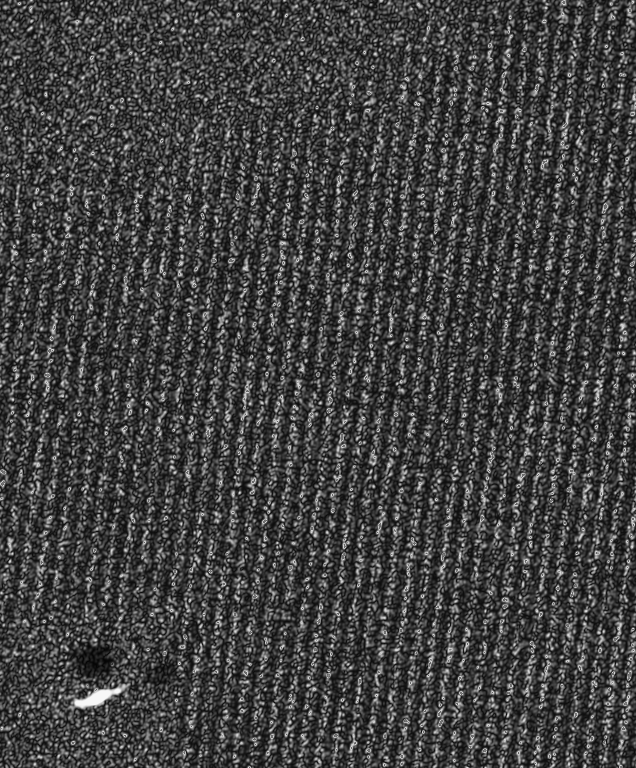
Reproduce this texture procedurally as a WebGL 2 fragment shader.

```glsl
#version 300 es
precision highp float;
// Grey radar-like speckle gathered into about 38 slanted furrows across.
// Grain is the strength of many overlapping wavelets; furrows scale its gain
// and fade at the upper left and in a lower-left patch with a pit and a glint.
uniform vec2 u_resolution;
out vec4 outColor;

float hash(vec2 p) {
  vec3 q = fract(vec3(p.xyx) * 0.1031);
  q += dot(q, q.yzx + 33.33);
  return fract((q.x + q.y) * q.z);
}

float noise(vec2 p) {
  vec2 cell = floor(p), f = fract(p);
  f = f * f * (3.0 - 2.0 * f);
  return mix(mix(hash(cell), hash(cell + vec2(1, 0)), f.x),
             mix(hash(cell + vec2(0, 1)), hash(cell + vec2(1, 1)), f.x), f.y);
}

// Sum of scattered round wavelets with random phase
float speckle(vec2 p) {
  vec2 cell = floor(p), sum = vec2(0.0);
  for (int j = -1; j <= 1; j++) {
    for (int i = -1; i <= 1; i++) {
      vec2 c = cell + vec2(i, j);
      vec2 jitter = vec2(hash(c + 11.3), hash(c.yx + 57.7));
      vec2 d = c + jitter - p;
      float phase = 6.28319 * hash(c + vec2(131.1, 73.9));
      sum += vec2(cos(phase), sin(phase)) * exp(-dot(d, d) / 0.35);
    }
  }
  return pow(length(sum), 1.3);
}

// Bright ridges between dark furrows, with uneven strength along each ridge
float furrowGain(vec2 p) {
  float wobble = 0.2 * (noise(p * vec2(6.0, 9.0) + 5.0) - 0.5);
  float across = (p.x - 0.125 * p.y) * 38.0 / 0.828 + wobble;
  float ridge = 0.5 + 0.5 * cos(6.28319 * across);
  float split = 0.12 * cos(12.56637 * across + 0.8);
  float id = floor(across + 0.5);
  float strength = 0.85 + 0.3 * noise(vec2(id * 7.3 + 60.0, p.y * 22.0));
  return 0.42 + (1.16 * ridge + split) * strength;
}

void main() {
  vec2 p = gl_FragCoord.xy / u_resolution.y;

  // Where the furrows have worn away
  float ragged = 0.08 * (noise(p * 12.0) - 0.5);
  float bare = smoothstep(-0.09, 0.07, p.y - 0.78 - 0.5 * p.x * p.x + ragged);
  float patchEdge = max(p.x - 0.235, p.y - 0.21) + 0.4 * ragged;
  float plain = 1.0 - smoothstep(-0.015, 0.01, patchEdge);
  float furrows = (1.0 - 0.92 * bare) * (1.0 - 0.95 * plain);
  furrows *= mix(0.8, 1.0, smoothstep(0.0, 0.5, p.x));

  // Grain, leaning with the furrows
  vec2 leaned = vec2(p.x - 0.125 * p.y + 0.2, p.y);
  float grain = speckle(leaned * vec2(240.0, 215.0));
  float gain = mix(0.98 + 0.08 * plain, furrowGain(p), furrows);
  gain *= 0.92 + 0.16 * noise(p * 7.0 + 31.0);
  float grey = 0.05 + 0.34 * grain * gain;

  // Overexposed grains turn into small rings with dark centres
  grey = mix(grey, 0.3, 0.85 * smoothstep(0.84, 0.98, grey));

  // Dark pit and a fainter shadow beside it
  float rough = 0.016 * (noise(p * 130.0) - 0.5);
  float pit = length((p - vec2(0.124, 0.138)) * vec2(1.0, 0.9)) + rough;
  float shade = length((p - vec2(0.208, 0.121)) * vec2(0.8, 1.0)) + rough;
  grey *= 1.0 - 0.68 * (1.0 - smoothstep(0.014, 0.03, pit));
  grey *= 1.0 - 0.5 * (1.0 - smoothstep(0.008, 0.02, shade));

  // Bright tilted glint below the pit, with a frayed rim
  vec2 g = p - vec2(0.127, 0.092);
  g.y -= 0.3 * g.x + 5.0 * g.x * g.x - 0.002;
  float glint = length(g / vec2(0.032, 0.009)) + 55.0 * rough;
  grey = mix(grey, 0.97, 1.0 - smoothstep(0.5, 1.15, glint));

  outColor = vec4(vec3(clamp(grey, 0.0, 1.0)), 1.0);
}
```
